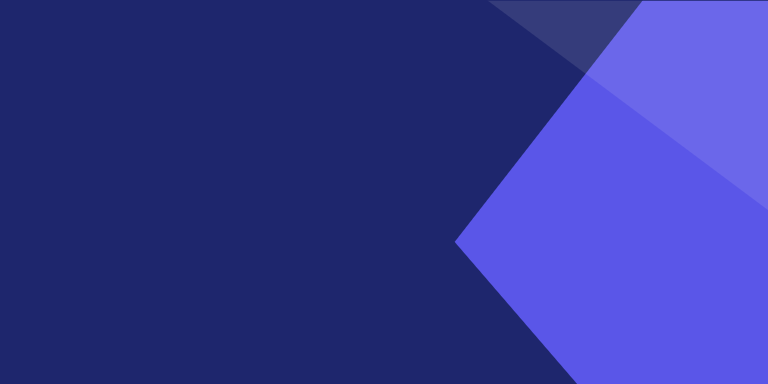
Write a Shadertoy shader that draws this background.

```glsl
// Flat navy backdrop with an indigo arrow panel and a pale translucent corner.

const vec3 NAVY = vec3(0.118, 0.149, 0.427);
const vec3 INDIGO = vec3(0.353, 0.337, 0.910);
const vec3 WHITE = vec3(1.0);
const float VEIL_OPACITY = 0.1;
const float TOP_MARGIN = 0.002;

// Signed distance to the line from a to b, positive on its right side
float rightOf(vec2 p, vec2 a, vec2 b) {
    vec2 d = normalize(b - a);
    return dot(p - a, vec2(d.y, -d.x));
}

// Antialiased coverage of the positive side of a distance
float coverage(float dist, float pixel) {
    return clamp(dist / pixel + 0.5, 0.0, 1.0);
}

void mainImage(out vec4 fragColor, in vec2 fragCoord) {
    // Canvas spans 2 by 1 units
    vec2 p = fragCoord / iResolution.xy * vec2(2.0, 1.0);
    float pixel = 1.0 / iResolution.y;
    float belowTop = coverage(1.0 - TOP_MARGIN - p.y, pixel);

    // Indigo panel: wedge pointing left
    vec2 tip = vec2(1.184, 0.370);
    float upperEdge = rightOf(p, tip, vec2(1.6745, 1.0));
    float lowerEdge = rightOf(p, vec2(1.503, 0.0), tip);
    float panel = coverage(min(upperEdge, lowerEdge), pixel) * belowTop;

    // Pale veil over the upper right corner
    float veilEdge = rightOf(p, vec2(2.0, 0.453), vec2(1.268, 1.0));
    float veil = coverage(veilEdge, pixel) * belowTop;

    vec3 color = mix(NAVY, INDIGO, panel);
    color = mix(color, WHITE, VEIL_OPACITY * veil);
    fragColor = vec4(color, 1.0);
}
```
